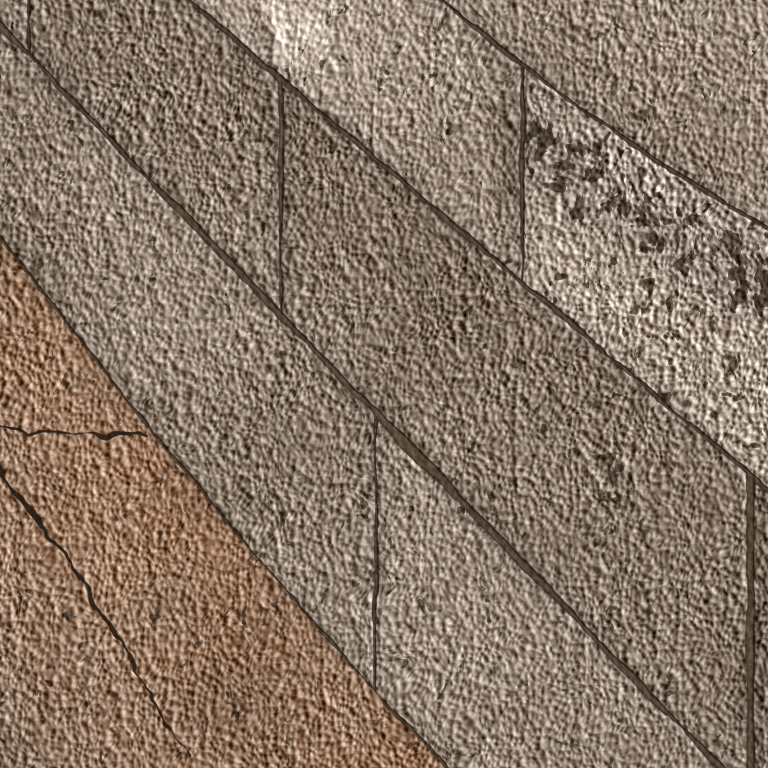
This texture is drawn by a three.js fragment shader. Its source:

```glsl
// Weathered stone paving: fanned diagonal courses split by upright joints,
// with a brown cracked slab in the lower left corner. Courses are curves
// in x; cellular relief gives the grain, value noise gives the wear.
#define GRAIN_SCALE 138.0
#define GRAIN_CONTRAST 0.46
#define STAIN_STRENGTH 0.15
#define JOINT_WOBBLE 0.005
#define EDGE_SOFTNESS 0.0011
#define RIB_COUNT 76.0
#define MORTAR_COLOR vec3(0.34, 0.285, 0.225)
#define SHADOW_COLOR vec3(0.18, 0.135, 0.10)
#define PIT_COLOR vec3(0.25, 0.20, 0.155)
#define RUST_TINT vec3(0.015, -0.055, -0.095)

varying vec2 vUv;

vec2 hash2(vec2 p) {
  vec3 q = fract(vec3(p.xyx) * vec3(0.1031, 0.1030, 0.0973));
  q += dot(q, q.yzx + 33.33);
  return fract((q.xx + q.yz) * q.zy);
}

float noise(vec2 p) {
  vec2 i = floor(p), f = fract(p);
  f = f * f * (3.0 - 2.0 * f);
  vec2 e = vec2(1.0, 0.0);
  return mix(mix(hash2(i).x, hash2(i + e).x, f.x),
             mix(hash2(i + e.yx).x, hash2(i + e.xx).x, f.x), f.y);
}

float fbm(vec2 p) {
  return 0.55 * noise(p) + 0.3 * noise(p * 2.1 + 7.0) + 0.15 * noise(p * 4.3 + 19.0);
}

// Distance to the nearest scattered cell point.
float cellular(vec2 p) {
  vec2 i = floor(p), f = fract(p);
  float d = 4.0;
  for (int y = -1; y <= 1; y++)
    for (int x = -1; x <= 1; x++) {
      vec2 o = vec2(float(x), float(y));
      vec2 r = o + hash2(i + o) - f;
      d = min(d, dot(r, r));
    }
  return sqrt(d);
}

// Slope of the cellular surface towards the light at the upper right.
float relief(vec2 p) {
  vec2 e = vec2(0.25, 0.12);
  return cellular(p - e) - cellular(p + e);
}

float segment(vec2 p, vec2 a, vec2 b) {
  vec2 v = b - a;
  return length(p - a - v * clamp(dot(p - a, v) / dot(v, v), 0.0, 1.0));
}

float blob(vec2 p, vec2 center, vec2 size) {
  vec2 q = (p - center) / size;
  return exp(-dot(q, q));
}

// Signed distance to one course line, positive above; c = height, slope, bend.
float courseLine(vec2 p, vec3 c) {
  float slope = c.y + 2.0 * c.z * p.x;
  return (p.y - c.x - p.x * (c.y + c.z * p.x)) / sqrt(1.0 + slope * slope);
}

void main() {
  vec2 uv = vUv;
  vec2 warp = vec2(fbm(uv * 24.0), fbm(uv * 24.0 + 41.0)) - 0.5;
  vec2 p = uv + warp * JOINT_WOBBLE;
  float chips = 0.0035 * (fbm(uv * 75.0) - 0.5);

  // Courses: count the lines below this point and keep the nearest edge.
  vec4 lines = vec4(courseLine(p, vec3(0.694, -1.34, 0.26)),
                    courseLine(p, vec3(0.967, -1.03, 0.0)),
                    courseLine(p, vec3(1.207, -0.845, 0.0)),
                    courseLine(p, vec3(1.565, -1.152, 0.29)));
  vec4 widths = vec4(0.0020, 0.0040 + 0.0045 * blob(p, vec2(0.5, 0.45), vec2(0.16)), 0.0036, 0.0030);
  widths *= 0.5 + 0.9 * noise(uv * 17.0);
  float row = dot(step(0.0, lines), vec4(1.0));
  float edge = 1.0, side = 1.0;
  for (int i = 0; i < 4; i++) {
    float e = abs(lines[i]) - widths[i];
    if (e < edge) { edge = e; side = lines[i]; }
  }

  // Upright joints of this course.
  vec3 joints = row == 1.0 ? vec3(0.489, 9.0, 9.0) : row == 2.0 ? vec3(0.037, 0.366, 0.977)
              : row == 3.0 ? vec3(0.680, 9.0, 9.0) : vec3(9.0);
  float column = dot(step(joints, vec3(p.x)), vec3(1.0));
  for (int i = 0; i < 3; i++) {
    float s = p.x - joints[i];
    float e = abs(s) - (0.0012 + 0.0028 * noise(uv * 13.0) + 0.003 * step(0.9, joints[i]));
    if (e < edge) { edge = e; side = s; }
  }
  edge += chips;

  // Tone of each block, broad stains and local wear.
  float rust = 1.0 - step(0.5, row);
  float rough = row == 3.0 ? column : 0.0;
  float tone = row < 1.0 ? 0.56 : row < 2.0 ? 0.545 + 0.03 * column
             : row < 3.0 ? 0.56 - 0.025 * column : row < 4.0 ? 0.61 + 0.03 * column : 0.58;
  tone += STAIN_STRENGTH * (fbm(uv * vec2(7.0, 5.0) + row * 9.0) - 0.5);
  float streak = fbm(vec2(uv.x * 42.0 + uv.y * 9.0, uv.y * 9.0)) - 0.5;
  if (row == 3.0 && column < 0.5)
    tone += blob(uv, vec2(0.37, 0.95), vec2(0.08)) * (0.04 + 0.7 * streak) - 0.13 * blob(uv, vec2(0.66, 0.8), vec2(0.02, 0.12));

  // Grain, upright tooling ribs and pits.
  vec2 g = (uv + warp * 0.012) * GRAIN_SCALE * vec2(1.0, 0.8);
  float grain = relief(g) + 0.35 * relief(g * 0.43 + 13.0) + 0.5 * (noise(g * 2.1) - 0.5);
  grain *= 0.75 + 0.5 * fbm(uv * 14.0 + 31.0);
  float ribs = sin(6.2832 * RIB_COUNT * uv.x + 4.0 * warp.x) * smoothstep(2.5, 4.0, row);
  float light = tone + GRAIN_CONTRAST * grain * (1.0 + 0.25 * rough) + 0.04 * ribs;
  vec3 color = vec3(light, light - 0.06, light - 0.115);
  color += rust * RUST_TINT * (0.5 + 0.9 * fbm(uv * 6.0 + 3.0)) * smoothstep(-0.2, 0.4, uv.x + uv.y);

  float band = rough * exp(-pow((lines.w + 0.075) / 0.045, 2.0));
  float damage = 0.08 * rough + 0.15 * band;
  if (row == 2.0) damage += 0.13 * blob(uv, vec2(0.79, 0.35), vec2(0.05, 0.13));
  vec2 pitPoint = (uv + warp * 0.02) * vec2(85.0, 62.0);
  float pits = smoothstep(0.74, 0.83, fbm(pitPoint + 5.0) + damage);
  color = mix(color * (1.0 - 0.12 * band), PIT_COLOR + 0.2 * grain, 0.85 * pits);

  // Broken, tapering cracks across the brown slab.
  vec2 q = uv + warp * 0.022;
  float crack = min(segment(q, vec2(-0.02, 0.443), vec2(0.195, 0.431)),
                min(segment(q, vec2(-0.02, 0.415), vec2(0.12, 0.22)), segment(q, vec2(0.12, 0.22), vec2(0.25, 0.01))));
  float gap = 0.006 * (noise(uv * 28.0) - 0.25) * smoothstep(0.28, 0.10, uv.x) + chips;
  color = mix(color, SHADOW_COLOR * 0.75, rust * 0.9 * (1.0 - smoothstep(gap, gap + 0.0022, crack)));

  // Chipped bright rims, soft dirt and mortar shadowed on one side.
  float rim = smoothstep(0.007, 0.001, edge) * step(side, 0.0) * smoothstep(0.4, 0.75, noise(uv * 32.0));
  color += 0.2 * rim * (1.0 - rust);
  color *= 1.0 - 0.13 * exp(-max(edge, 0.0) * 110.0);
  float shade = smoothstep(-0.004, -0.0005, edge) * (0.45 + 0.55 * step(0.0, side));
  vec3 mortar = mix(MORTAR_COLOR, SHADOW_COLOR, shade) + 0.10 * grain;
  color = mix(mortar, color, smoothstep(-EDGE_SOFTNESS, EDGE_SOFTNESS, edge));

  gl_FragColor = vec4(clamp(color, 0.0, 1.0), 1.0);
}
```
